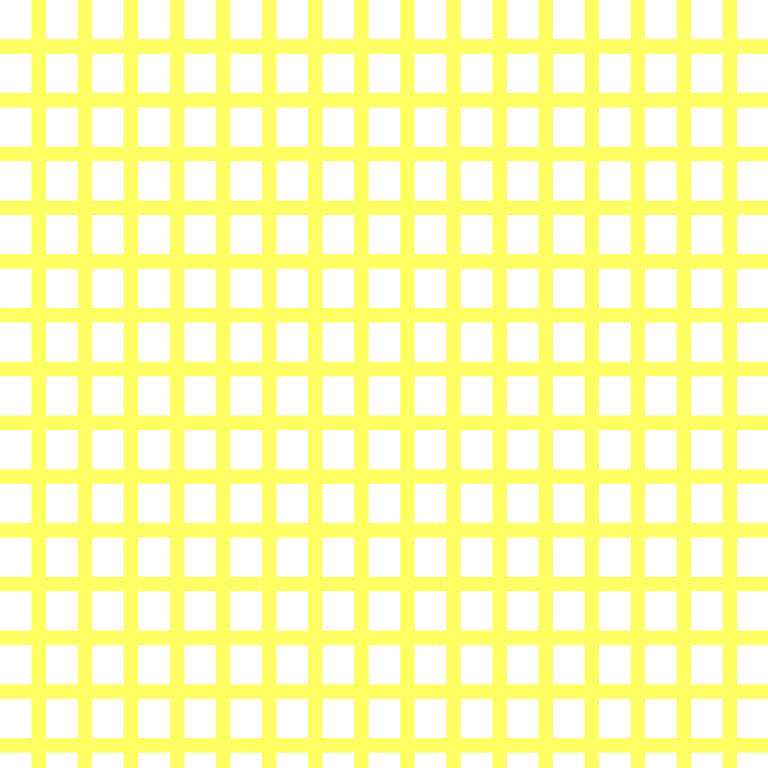
A Shadertoy shader for this pattern:

```glsl
// Yellow lattice on white: upright and level bands of equal width close each
// cell of a grid that starts at the top left corner. Each band is a repeated
// 1D distance, turned into pixel coverage for smooth edges.

const vec3 WHITE = vec3(1.0);
const vec3 YELLOW = vec3(1.0, 1.0, 0.392);
const vec2 CELL_SIZE = vec2(0.06, 0.07);  // in canvas heights
const float BAND_WIDTH = 0.019;

// Signed distance to bands that fill the last part of every period
float bandDistance(float position, float period, float width) {
    float center = period - 0.5 * width;
    float offset = position - center;
    float nearest = offset - period * floor(offset / period + 0.5);
    return abs(nearest) - 0.5 * width;
}

// Share of a pixel that lies inside the edge
float coverage(float signedDistance, float pixelSize) {
    return clamp(0.5 - signedDistance / pixelSize, 0.0, 1.0);
}

// Union of the upright and level bands
float lattice(vec2 point, vec2 cellSize, float width, float pixelSize) {
    float upright = coverage(bandDistance(point.x, cellSize.x, width), pixelSize);
    float level = coverage(bandDistance(point.y, cellSize.y, width), pixelSize);
    return 1.0 - (1.0 - upright) * (1.0 - level);
}

void mainImage(out vec4 fragColor, in vec2 fragCoord) {
    // Canvas units, measured right and down from the top left corner
    float pixelSize = 1.0 / iResolution.y;
    vec2 point = vec2(fragCoord.x, iResolution.y - fragCoord.y) * pixelSize;

    float mask = lattice(point, CELL_SIZE, BAND_WIDTH, pixelSize);
    fragColor = vec4(mix(WHITE, YELLOW, mask), 1.0);
}
```
